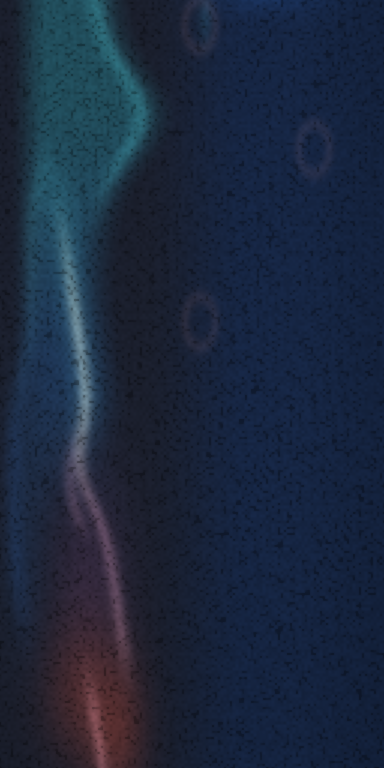
A WebGL 1 fragment shader for this background:

```glsl
precision highp float;
// Draws a tall wisp of teal, blue and ember smoke on grainy navy with faint rings.
uniform vec2 u_resolution;

const vec3 CHARCOAL = vec3(0.100, 0.117, 0.170);
const vec3 NAVY = vec3(0.084, 0.145, 0.262);
const vec3 TEAL = vec3(0.130, 0.330, 0.385);
const vec3 SMOKE_BLUE = vec3(0.115, 0.215, 0.350);
const vec3 PLUM = vec3(0.215, 0.165, 0.255);
const vec3 EMBER = vec3(0.450, 0.210, 0.190);
const vec3 TEAL_GLOW = vec3(0.050, 0.140, 0.140);
const vec3 BLUE_GLOW = vec3(0.020, 0.070, 0.140);
const vec3 CREAM_GLOW = vec3(0.270, 0.240, 0.180);
const vec3 ROSE_GLOW = vec3(0.190, 0.130, 0.145);
const vec3 RING_GLOW = vec3(0.065, 0.040, 0.035);
const vec2 RING_RADIUS = vec2(0.040, 0.032);
const vec2 GRAIN_CELLS = vec2(128.0, 256.0);
const float GRAIN_AMOUNT = 0.22;

float hash(vec2 p) {
  return fract(sin(dot(p, vec2(127.1, 311.7))) * 43758.5453);
}

float noise(vec2 p) {
  vec2 i = floor(p);
  vec2 f = fract(p);
  f = f * f * (3.0 - 2.0 * f);
  return mix(mix(hash(i), hash(i + vec2(1.0, 0.0)), f.x),
             mix(hash(i + vec2(0.0, 1.0)), hash(i + vec2(1.0, 1.0)), f.x), f.y);
}

float bell(float d, float width) {
  float t = d / width;
  return exp(-t * t);
}

float glow(vec2 p, vec2 centre, vec2 size) {
  vec2 d = (p - centre) / size;
  return exp(-dot(d, d));
}

// Soft window: rises from a to b, falls from c to d.
float window(float t, float a, float b, float c, float d) {
  return smoothstep(a, b, t) * (1.0 - smoothstep(c, d, t));
}

// Horizontal centre of each strand at height y.
float outerCurve(float y) {
  return 0.247 + 0.12 * bell(y - 0.85, 0.08);
}

float mainCurve(float y) {
  return 0.15 + 0.29 * (0.75 - y) - 0.045 * bell(y - 0.39, 0.065);
}

float leftCurve(float y) {
  float low = max(0.36 - y, 0.0);
  return 0.037 + 0.8 * low * low + 0.045 * smoothstep(0.43, 0.59, y)
       + 0.035 * smoothstep(0.70, 0.83, y);
}

vec3 backdrop(vec2 p) {
  vec3 c = mix(CHARCOAL, NAVY, smoothstep(0.36, 0.66, p.x));
  c *= 1.0 - 0.10 * smoothstep(0.75, 1.0, p.x) - 0.07 * (1.0 - smoothstep(0.0, 0.5, p.y));
  c += BLUE_GLOW * 0.7 * glow(p, vec2(0.70, 1.01), vec2(0.16, 0.025));
  c += TEAL_GLOW * 0.5 * glow(p, vec2(0.535, 0.975), vec2(0.018, 0.03));
  return c;
}

vec3 addSmoke(vec3 c, vec2 p) {
  // Wide body, teal above and blue below
  float right = mix(mainCurve(p.y) + 0.02, outerCurve(p.y), smoothstep(0.55, 0.80, p.y));
  float body = window(p.x, 0.02, 0.13, right - 0.035, right + 0.10);
  float upper = smoothstep(0.50, 0.90, p.y);
  c = mix(c, mix(SMOKE_BLUE, TEAL, upper), 0.85 * body * smoothstep(0.27, 0.52, p.y));
  c = mix(c, SMOKE_BLUE, 0.35 * bell(p.x - 0.07, 0.06) * window(p.y, 0.05, 0.3, 0.4, 0.6));
  // Plum haze and embers at the foot
  c = mix(c, PLUM, 0.75 * glow(p, vec2(0.235, 0.25), vec2(0.10, 0.13)));
  c = mix(c, EMBER, 0.50 * glow(p, vec2(0.22, 0.10), vec2(0.10, 0.09)));
  return mix(c, EMBER, 0.60 * glow(p, vec2(0.30, 0.045), vec2(0.075, 0.09)));
}

vec3 strands(vec2 p) {
  float y = p.y;
  vec3 c = TEAL_GLOW * bell(p.x - outerCurve(y), 0.025) * window(y, 0.68, 0.82, 1.1, 1.2);
  float d = p.x - mainCurve(y);
  c += mix(ROSE_GLOW, CREAM_GLOW, smoothstep(0.30, 0.50, y))
     * bell(d, 0.019) * window(y, 0.085, 0.19, 0.58, 0.76);
  c += TEAL_GLOW * 0.6 * bell(d, 0.045) * window(y, 0.36, 0.50, 0.72, 0.83);
  c += mix(BLUE_GLOW, TEAL_GLOW, smoothstep(0.40, 0.70, y)) * 0.55
     * bell(p.x - leftCurve(y), 0.024) * window(y, 0.12, 0.28, 0.74, 0.84);
  float fork = 0.182 + 5.0 * (y - 0.39) * (y - 0.39);
  c += ROSE_GLOW * 0.75 * bell(p.x - fork, 0.018) * window(y, 0.285, 0.34, 0.38, 0.46);
  float stem = 0.224 + 0.31 * (0.14 - y);
  return c + ROSE_GLOW * bell(p.x - stem, 0.018) * (1.0 - smoothstep(0.06, 0.16, y));
}

// Faint rings alternating between two columns
float rings(vec2 p) {
  float sum = 0.0;
  for (int i = 0; i < 3; i++) {
    float k = float(i);
    vec2 centre = vec2(0.521 + 0.297 * mod(k, 2.0), 0.967 - 0.129 * k - 0.032 * k * k);
    sum += bell(length((p - centre) / RING_RADIUS) - 1.0, 0.30);
  }
  return sum;
}

void main() {
  vec2 p = gl_FragCoord.xy / u_resolution;
  vec3 color = addSmoke(backdrop(p), p) + strands(p) + RING_GLOW * rings(p);
  // Fine speckled grain
  float grain = noise(p * GRAIN_CELLS);
  color *= 1.0 + GRAIN_AMOUNT * (grain - 0.5) - 0.20 * smoothstep(0.72, 0.95, 1.0 - grain);
  gl_FragColor = vec4(color, 1.0);
}
```
